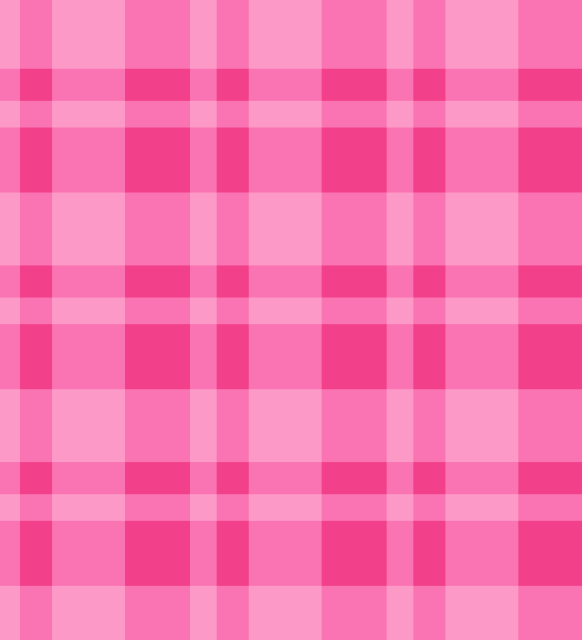
Write a Shadertoy shader that draws this pattern.

```glsl
// Pink plaid: one wide and one narrow band per repeat, woven both ways, darker where they cross.

#define REPEAT 0.3073               // repeat size, in canvas heights
#define ORIGIN vec2(0.1953, 0.0846) // lower left corner of a wide crossing
#define WIDE_BAND vec2(0.0, 0.3305)     // start and end within a repeat
#define NARROW_BAND vec2(0.4661, 0.6292)
#define LIGHT_PINK vec3(0.99, 0.60, 0.78)
#define MID_PINK vec3(0.98, 0.45, 0.70)
#define DEEP_PINK vec3(0.95, 0.25, 0.54)

// Coverage of a repeating band, smoothed over one pixel
float bandCoverage(float t, vec2 span, float pixel) {
    float center = 0.5 * (span.x + span.y);
    float halfWidth = 0.5 * (span.y - span.x);
    float edgeDistance = abs(fract(t - center + 0.5) - 0.5) - halfWidth;
    return clamp(0.5 - edgeDistance / pixel, 0.0, 1.0);
}

// Both bands of the stripe sequence along one axis
float stripes(float t, float pixel) {
    return bandCoverage(t, WIDE_BAND, pixel) + bandCoverage(t, NARROW_BAND, pixel);
}

void mainImage(out vec4 fragColor, in vec2 fragCoord) {
    vec2 cell = (fragCoord / iResolution.y - ORIGIN) / REPEAT;
    float pixel = 1.0 / (iResolution.y * REPEAT);

    float across = stripes(cell.x, pixel);
    float down = stripes(cell.y, pixel);

    // Each layer of stripes deepens the ground by one tone
    vec3 ground = mix(LIGHT_PINK, MID_PINK, across);
    vec3 overlay = mix(MID_PINK, DEEP_PINK, across);
    fragColor = vec4(mix(ground, overlay, down), 1.0);
}
```
